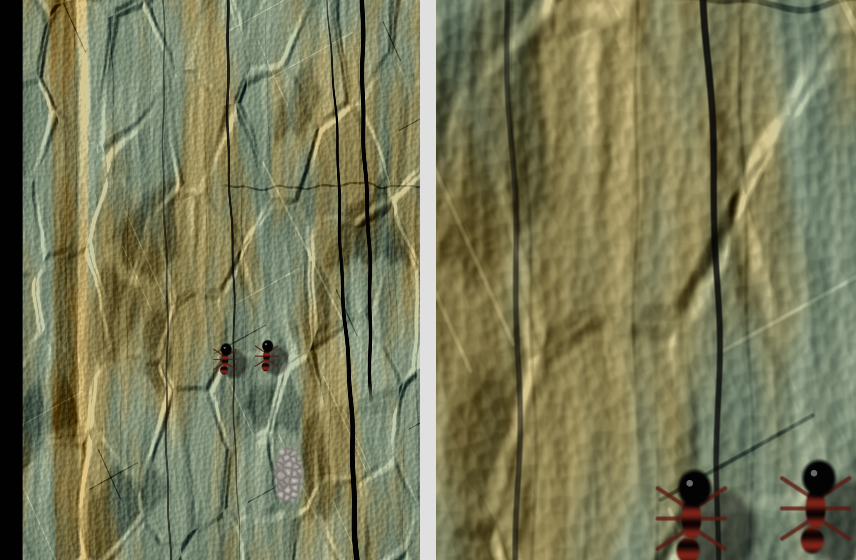
Left: the whole. Right: its middle third, enlarged.
This texture is drawn by a WebGL 1 fragment shader. Its source:

```glsl
precision highp float;
// Weathered grey-green slate with upright fibres, cracks, scratches and two ants.
// Stretched cellular noise forms a height field, lit from the upper left by a
// height difference; the resulting tone picks a colour from a five-step ramp.
uniform vec2 u_resolution;

const vec3 DEEP  = vec3(0.25, 0.26, 0.18);
const vec3 SHADE = vec3(0.39, 0.40, 0.30);
const vec3 MID   = vec3(0.51, 0.52, 0.40);
const vec3 LIGHT = vec3(0.63, 0.63, 0.50);
const vec3 PALE  = vec3(0.79, 0.78, 0.63);
const vec3 BLACK = vec3(0.012);
const vec3 TEAL  = vec3(-0.045, 0.012, 0.045);
const vec3 OCHRE = vec3(0.055, 0.0, -0.075);
const vec3 CRUST = vec3(0.73, 0.69, 0.67);
const vec3 RUST  = vec3(0.36, 0.10, 0.07);
const vec2 LIGHT_STEP = vec2(-0.0024, 0.0016);
const float BASE_TONE = 2.12;
const float BORDER = 0.0405;
const float SOFT = 0.0016;

vec2 hash2(vec2 c) {
  vec3 a = fract(c.xyx * vec3(0.1031, 0.1030, 0.0973));
  a += dot(a, a.yzx + 33.33);
  return fract((a.xx + a.yz) * a.zy);
}

// Cellular noise: offset to nearest point, gap to the second one, cell value
vec4 cell(vec2 p) {
  vec2 base = floor(p), nearest = vec2(0.0);
  float d1 = 9.0, d2 = 9.0, id = 0.0;
  for (int j = -1; j <= 1; j++) for (int i = -1; i <= 1; i++) {
    vec2 c = base + vec2(float(i), float(j));
    vec2 h = hash2(c + 40.0), r = c + h - p;
    float d = length(r);
    if (d < d1) { d2 = d1; d1 = d; nearest = r; id = fract(h.x * 7.3 + h.y * 3.1); }
    else d2 = min(d2, d);
  }
  return vec4(nearest, d2 - d1, id);
}

float layeredSines(vec2 p) {
  float sum = 0.0, amp = 0.5;
  for (int i = 0; i < 5; i++) {
    p = mat2(0.8, 0.6, -0.6, 0.8) * p * 1.7 + 1.3;
    sum += amp * sin(p.x + 1.5 * sin(p.y));
    amp *= 0.65;
  }
  return sum;
}

float height(vec2 p) {
  vec2 q = p + vec2(0.005, 0.012) * layeredSines(p * vec2(9.0, 7.0));
  vec4 chip = cell(q * vec2(11.0, 6.0));
  vec2 tilt = vec2(cos(chip.w * 6.28), sin(chip.w * 6.28));
  float h = 11.0 * dot(chip.xy, tilt) * smoothstep(0.0, 0.16, chip.z);
  h += 6.0 * length(cell(q * vec2(15.0, 1.2)).xy);
  h += 3.4 * length(cell(q * vec2(44.0, 3.2) + 5.0).xy);
  h += 1.1 * length(cell(q * vec2(105.0, 17.0)).xy);
  return h + 1.3 * length(cell(p * vec2(135.0, 105.0)).xy);
}

float stroke(vec2 p, vec2 a, vec2 b, float w) {
  vec2 d = b - a;
  float t = clamp(dot(p - a, d) / dot(d, d), 0.0, 1.0);
  return 1.0 - smoothstep(w, w + SOFT, length(p - a - d * t));
}

// Upright crack: x at the top, drift to the bottom, half widths at top and bottom
float crack(vec2 p, float x, float drift, float wTop, float wLow) {
  float mid = x + drift * (1.0 - p.y) + 0.0025 * sin(p.y * 13.0 + x * 50.0)
            + 0.001 * sin(p.y * 47.0 + x * 90.0);
  float w = mix(wLow, wTop, p.y);
  return (1.0 - smoothstep(w, w + SOFT, abs(p.x - mid))) * smoothstep(-0.0005, 0.0012, w);
}

float ellipse(vec2 p, vec2 r) { return 1.0 - smoothstep(0.8, 1.15, length(p / r)); }

vec3 ant(vec3 col, vec2 p) {
  col *= 1.0 - 0.45 * ellipse(p - vec2(0.016, -0.008), vec2(0.024, 0.026));
  vec2 m = vec2(abs(p.x), p.y);
  for (int i = 0; i < 3; i++) {
    float k = float(i) - 1.0;
    col = mix(col, RUST, 0.8 * stroke(m, vec2(0.0, k * 0.005), vec2(0.02, k * 0.018), 0.0004));
  }
  float body = max(ellipse(p, vec2(0.006, 0.013)), ellipse(p + vec2(0.002, 0.019), vec2(0.007, 0.008)));
  col = mix(col, RUST * (0.75 + 0.6 * sin(p.y * 500.0)), body);
  col = mix(col, BLACK, ellipse(p - vec2(0.002, 0.018), vec2(0.010, 0.011)));
  return col + 0.4 * ellipse(p - vec2(-0.001, 0.021), vec2(0.002));
}

void main() {
  vec2 p = gl_FragCoord.xy / u_resolution.y;
  float mottle = layeredSines(p * vec2(7.0, 4.0) + 3.0);
  float stain = layeredSines(p * vec2(13.0, 3.0) + 9.0);
  float tone = BASE_TONE + 0.45 * mottle + height(p) - height(p + LIGHT_STEP);

  // Chipped pits, shadowed groove and its bright right wall
  vec4 pit = cell(p * vec2(10.0, 7.0) + 0.35 * stain);
  tone -= 1.3 * step(0.8, pit.w) * smoothstep(0.05, 0.3, pit.z);
  float gx = p.x + 0.004 * stain - 0.006 * (1.0 - p.y);
  float groove = smoothstep(0.084, 0.094, gx) * (1.0 - smoothstep(0.132, 0.139, gx));
  float wall = smoothstep(0.134, 0.140, gx) * (1.0 - smoothstep(0.150, 0.158, gx));
  tone += 1.4 * wall * (0.5 + 0.5 * p.y) - 1.15 * groove;

  // Scattered diagonal scratches, dark or pale, and fine upright splits
  for (int i = 0; i < 22; i++) {
    float k = float(i);
    vec2 a = hash2(vec2(k, 7.0)) * vec2(0.75, 1.0), r = hash2(vec2(k, 19.0));
    vec2 dir = r.x < 0.6 ? vec2(0.45, -1.0) : vec2(0.9, 0.5);
    float mark = stroke(p, a, a + dir * (0.05 + 0.13 * r.y), 0.0004);
    tone += mark * (r.y < 0.45 ? -1.7 : 0.9);
    float split = crack(p, a.y * 0.7 + 0.04, 0.02 * r.x, 0.0003, 0.0003);
    tone -= 1.5 * split * smoothstep(0.25, 0.1, abs(p.y - r.y));
  }
  tone += 1.1 * stroke(p, vec2(0.47, 0.71), vec2(0.61, 0.43), 0.0012);
  float seam = abs(p.y - 0.665 - 0.009 * stain);
  tone -= 1.5 * (1.0 - smoothstep(0.001, 0.003, seam)) * smoothstep(0.38, 0.42, p.x);

  // Tone to colour, with teal and ochre staining
  vec3 col = mix(DEEP, SHADE, clamp(tone, 0.0, 1.0));
  col = mix(col, MID, clamp(tone - 1.0, 0.0, 1.0));
  col = mix(col, LIGHT, clamp(tone - 2.0, 0.0, 1.0));
  col = mix(col, PALE, clamp(tone - 3.0, 0.0, 1.0));
  col *= clamp(1.0 + 0.4 * min(tone, 0.0), 0.25, 1.0);
  float warmth = smoothstep(-0.5, 0.7, stain) + 0.8 * (groove + wall);
  col += mix(TEAL, OCHRE, min(warmth, 1.3));

  // Pale crust, long cracks, ants and black border
  vec2 c = p - vec2(0.508, 0.153) + 0.012 * vec2(stain, mottle);
  float grit = cell(p * 75.0).z;
  col = mix(col, CRUST * (0.65 + 0.6 * grit), 0.85 * ellipse(c, vec2(0.032, 0.055)));
  float gap = crack(p, 0.645, 0.027, 0.0032, 0.0018) * smoothstep(0.27, 0.32, p.y);
  gap = max(gap, crack(p, 0.587, 0.052, 0.0004, 0.0042));
  gap = max(gap, 0.85 * crack(p, 0.404, 0.022, 0.0018, 0.0002));
  gap = max(gap, 0.65 * crack(p, 0.290, 0.012, 0.0006, 0.0010));
  col = mix(col, BLACK, gap);
  col = ant(col, p - vec2(0.402, 0.358));
  col = ant(col, p - vec2(0.476, 0.364));
  col = mix(BLACK * 0.3, col, smoothstep(BORDER - SOFT, BORDER + SOFT, p.x));
  gl_FragColor = vec4(clamp(col, 0.0, 1.0), 1.0);
}
```
